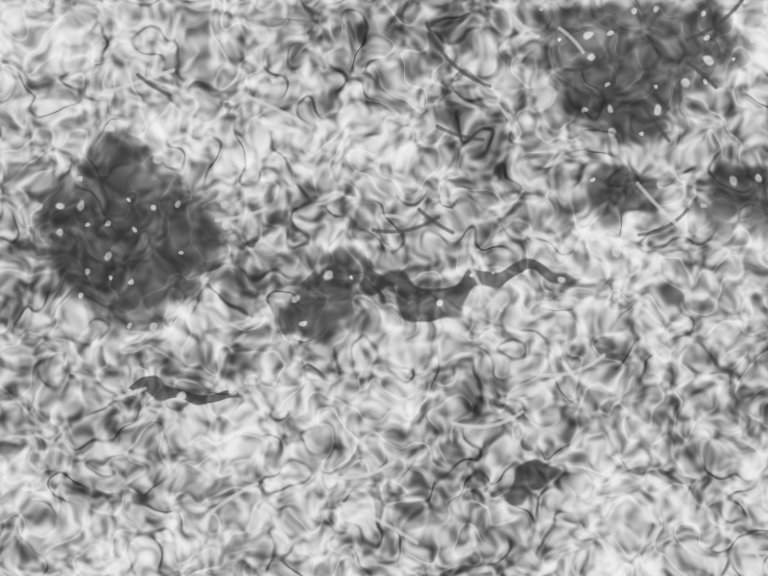
Write a Shadertoy shader that draws this texture.

```glsl
// Rough grey ground: mottled pale litter, ragged dark hollows and thin fibres.
// Warped gradient noise gives the grain, noisy ellipses the hollows,
// and a loop of bent segments the loose fibres.

float hash(vec2 p) {
    vec3 q = fract(p.xyx * 0.1031);
    q += dot(q, q.yzx + 33.33);
    return fract((q.x + q.y) * q.z);
}

float cornerSlope(vec2 cell, vec2 offset) {
    float angle = 6.2832 * hash(cell);
    return dot(vec2(cos(angle), sin(angle)), offset);
}

// Gradient noise, roughly -0.7 to 0.7
float noise(vec2 p) {
    vec2 cell = floor(p), f = fract(p);
    vec2 u = f * f * f * (f * (f * 6.0 - 15.0) + 10.0);
    vec2 e = vec2(1.0, 0.0);
    float low = mix(cornerSlope(cell, f), cornerSlope(cell + e, f - e), u.x);
    float high = mix(cornerSlope(cell + e.yx, f - e.yx),
                     cornerSlope(cell + 1.0, f - 1.0), u.x);
    return mix(low, high, u.y);
}

vec2 noise2(vec2 p) {
    return vec2(noise(p + 17.0), noise(p + 71.0));
}

// Curled grain over broad, slightly flattened patches
float litter(vec2 p) {
    vec2 q = p + 0.025 * noise2(p * 12.0) + 0.011 * noise2(p * 29.0);
    float tone = 0.69;
    tone += 0.34 * noise(p * vec2(3.2, 4.8) + 5.0);
    tone += 0.28 * noise(q * vec2(8.0, 10.0) + 31.0);
    tone += 0.36 * noise(q * 25.0 + 50.0);
    tone += 0.42 * noise(q * 46.0 + 90.0);
    tone += 0.24 * noise(q * 78.0 + 130.0);
    float crack = 1.0 - smoothstep(0.0, 0.09, abs(noise(q * 17.0 + 200.0)));
    float strand = 1.0 - smoothstep(0.0, 0.10, abs(noise(q * 21.0 + 260.0)));
    float presence = smoothstep(-0.1, 0.3, noise(p * 9.0 + 300.0));
    return tone - 0.24 * crack * presence + 0.13 * strand * (1.0 - presence);
}

// Cover of the dark hollows: centre and radii of each ragged ellipse
float hollows(vec2 p) {
    vec4 shapes[8] = vec4[8](
        vec4(0.21, 0.58, 0.16, 0.17), vec4(1.08, 0.89, 0.17, 0.12),
        vec4(0.80, 0.51, 0.21, 0.022), vec4(0.57, 0.46, 0.07, 0.06),
        vec4(1.07, 0.64, 0.08, 0.06), vec4(0.33, 0.30, 0.08, 0.018),
        vec4(1.28, 0.66, 0.08, 0.07), vec4(0.91, 0.16, 0.05, 0.02));
    vec2 q = p + 0.09 * noise2(p * 6.0) + 0.045 * noise2(p * 19.0);
    float cover = 0.0;
    for (int i = 0; i < 8; i++) {
        float reach = length((q - shapes[i].xy) / shapes[i].zw);
        cover = max(cover, 1.0 - smoothstep(0.75, 1.15, reach));
    }
    return cover;
}

// Small round pale crumbs, one per chosen cell
float crumbs(vec2 p) {
    vec2 grid = p * 24.0, cell = floor(grid);
    vec2 jitter = 0.3 + 0.4 * vec2(hash(cell + 3.0), hash(cell + 8.0));
    float size = mix(0.12, 0.28, hash(cell + 15.0));
    float dist = length(fract(grid) - jitter + 0.15 * noise2(grid * 2.0));
    return step(0.55, hash(cell)) * (1.0 - smoothstep(size * 0.4, size, dist));
}

// Bent thread from start, running along the angle
float fibre(vec2 p, vec2 start, float angle, float len, float bend) {
    vec2 d = p - start;
    float c = cos(angle), s = sin(angle);
    vec2 local = vec2(c * d.x + s * d.y, c * d.y - s * d.x);
    float along = clamp(local.x / len, 0.0, 1.0);
    local -= vec2(along * len, bend * len * along * (1.0 - along));
    return 1.0 - smoothstep(0.001, 0.0055, length(local));
}

void mainImage(out vec4 fragColor, in vec2 fragCoord) {
    vec2 p = fragCoord / iResolution.y;
    float tone = litter(p);

    // Hollows darken and flatten the grain, crumbs lie inside them
    float cover = hollows(p);
    float shade = 0.30 + 0.42 * (tone - 0.69) + 0.45 * crumbs(p);
    tone = mix(tone, shade, 0.88 * cover);

    // Loose fibres: mostly pale, every third one dark
    for (int i = 0; i < 30; i++) {
        vec2 seed = vec2(float(i) * 3.7, 11.0);
        vec2 start = vec2(1.34 * hash(seed), hash(seed + 20.0));
        float angle = mix(-1.1, 0.7, hash(seed + 40.0));
        float len = mix(0.04, 0.16, hash(seed + 60.0));
        float bend = hash(seed + 80.0) - 0.5;
        float thread = fibre(p, start, angle, len, bend);
        float target = i % 3 == 0 ? 0.25 : 0.90;
        tone = mix(tone, target, 0.6 * thread);
    }

    // Soft limits keep detail in the brightest and darkest spots
    tone = 0.54 + 0.42 * tanh((tone - 0.54) / 0.40);
    fragColor = vec4(vec3(tone), 1.0);
}
```
